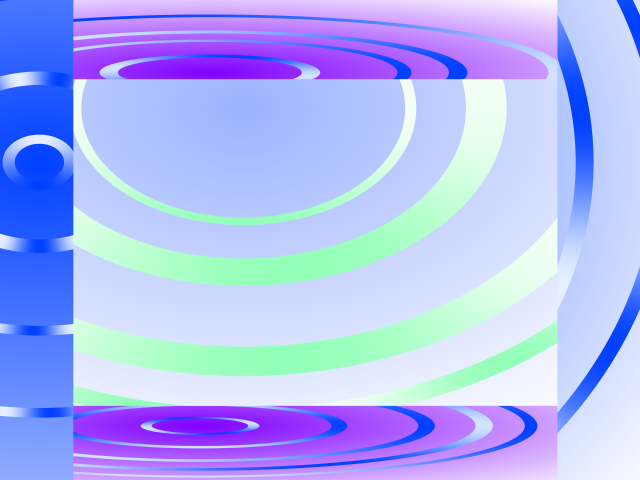
Reproduce this background procedurally as a WebGL 1 fragment shader.

```glsl
precision highp float;
// Abstract frame of flat panels: blue sides, purple top and bottom strips, a pale centre.
// Each panel has its own unit coordinates, a radial gradient around an off-centre
// focus, and concentric rings whose tint swings with the angle.
uniform vec2 u_resolution;

const vec3 WHITE = vec3(1.0);
const vec3 BLUE = vec3(0.0, 0.25, 1.0);
const vec3 ICE = vec3(0.82, 0.89, 1.0);
const vec3 VIOLET = vec3(0.5, 0.0, 1.0);

// Antialiased step; pixel is the pixel size in the units of x
float cover(float edge, float x, float pixel) {
  return clamp((x - edge) / pixel + 0.5, 0.0, 1.0);
}

// Radial gradient from the focus out to white
vec3 glow(vec3 core, vec2 q) {
  return mix(core, WHITE, min(length(q) * 0.85, 1.0));
}

// One ring, darkest at angle "phase", tint oscillating "waves" times per turn
vec3 ring(vec3 base, vec2 q, vec2 pixel, vec3 dark, vec3 pale,
          float radius, float halfWidth, float phase, float waves) {
  float d = max(length(q), 1e-4);
  float blur = length(q / d * pixel);
  float mask = cover(-halfWidth, -abs(d - radius), blur);
  float tint = 0.5 - 0.5 * cos(waves * (atan(q.y, q.x) - phase));
  return mix(base, mix(dark, pale, tint), mask);
}

// Four concentric rings sharing a palette
vec3 rings(vec3 base, vec2 q, vec2 pixel, vec3 dark, vec3 pale,
           vec4 radius, vec4 halfWidth, vec4 phase, vec4 waves) {
  for (int i = 0; i < 4; i++) {
    base = ring(base, q, pixel, dark, pale, radius[i], halfWidth[i], phase[i], waves[i]);
  }
  return base;
}

vec3 sidePanels(vec2 uv, vec2 pixel) {
  vec2 q = uv - vec2(0.0615, 0.662);
  vec3 pale = vec3(0.9, 0.94, 1.0);
  vec3 col = rings(glow(BLUE, q), q, pixel, BLUE, pale,
                   vec4(0.048, 0.175, 0.351, 0.522), vec4(0.0095, 0.014, 0.01, 0.01),
                   vec4(-1.57, -1.57, -1.6, -1.535), vec4(1.0, 8.5, 17.0, 22.0));
  col = ring(col, q, pixel, BLUE, pale, 0.852, 0.014, 0.13, 7.0);
  return ring(col, q, pixel, BLUE, pale, 0.975, 0.012, -0.41, 8.9);
}

vec3 centrePanel(vec2 uv, vec2 pixel) {
  vec2 q = uv - vec2(0.351, 0.911);
  return rings(glow(vec3(0.61, 0.7, 1.0), q), q, pixel,
               vec3(0.58, 1.0, 0.72), vec3(0.95, 1.0, 0.96),
               vec4(0.346, 0.502, 0.775, 0.943), vec4(0.0115, 0.042, 0.045, 0.025),
               vec4(-1.57, -1.35, -1.46, -0.96), vec4(2.0, 2.1, 3.3, 7.6));
}

vec3 topPanel(vec2 uv, vec2 pixel) {
  vec2 q = uv - vec2(0.282, 0.084);
  return rings(glow(VIOLET, q), q, pixel, BLUE, ICE,
               vec4(0.209, 0.402, 0.513, 0.716), vec4(0.019, 0.0145, 0.019, 0.017),
               vec4(1.3, 0.0, 0.0, 2.0), vec4(2.0, 1.15, 1.4, 1.5));
}

vec3 bottomPanel(vec2 uv, vec2 pixel) {
  vec2 q = uv - vec2(0.2616, 0.73);
  vec3 col = rings(glow(VIOLET, q), q, pixel, BLUE, ICE,
                   vec4(0.111, 0.288, 0.468, 0.587), vec4(0.0115, 0.016, 0.017, 0.018),
                   vec4(-1.2, 0.0, 0.0, -1.1), vec4(2.0, 2.0, 1.5, 2.8));
  return ring(col, q, pixel, BLUE, ICE, 0.684, 0.013, 0.0, 1.9);
}

void main() {
  vec2 pixel = 1.0 / u_resolution;
  vec2 uv = gl_FragCoord.xy * pixel;

  // Panel borders, and the size of each panel in the middle column
  float left = 0.1146, right = 0.871, low = 0.1545, high = 0.835;
  vec2 strip = vec2(right - left, low);
  vec2 middle = vec2(right - left, high - low);
  vec2 cap = vec2(right - left, 1.0 - high);

  // Stack the middle column
  vec3 column = bottomPanel((uv - vec2(left, 0.0)) / strip, pixel / strip);
  vec3 centre = centrePanel((uv - vec2(left, low)) / middle, pixel / middle);
  vec3 top = topPanel((uv - vec2(left, high)) / cap, pixel / cap);
  column = mix(column, centre, cover(low, uv.y, pixel.y));
  column = mix(column, top, cover(high, uv.y, pixel.y));

  // Set it between the sides
  float inside = cover(left, uv.x, pixel.x) * cover(-right, -uv.x, pixel.x);
  gl_FragColor = vec4(mix(sidePanels(uv, pixel), column, inside), 1.0);
}
```
